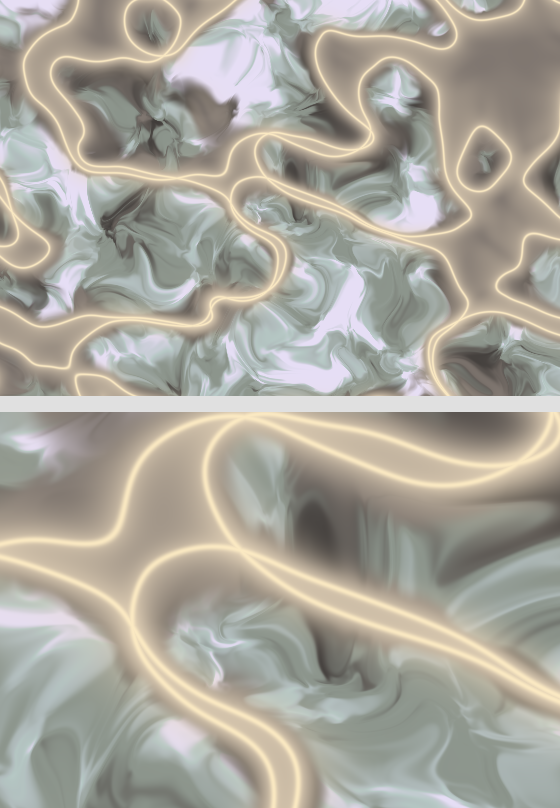
Top: the whole. Bottom: its middle third, enlarged.
Write a Shadertoy shader that draws this background.

```glsl
// Marbled stone: misty sage and lilac islands parted by taupe channels with glowing cream rims.
// Channel rims are the zero lines of two noise fields, drawn by gradient-normalised distance;
// the islands are coloured by noise read through repeated domain warping.

const vec3 TAUPE = vec3(0.50, 0.465, 0.44);
const vec3 SHADOW = vec3(0.25, 0.235, 0.225);
const vec3 SAGE = vec3(0.55, 0.585, 0.55);
const vec3 MIST = vec3(0.70, 0.745, 0.75);
const vec3 LILAC = vec3(0.90, 0.87, 0.96);
const vec3 GLOW = vec3(0.91, 0.84, 0.73);
const vec3 CREAM = vec3(1.0, 0.93, 0.77);

// Sine-free hash giving a vector in [-1, 1]
vec2 hash2(vec2 p) {
    vec3 h = fract(p.xyx * vec3(0.1031, 0.1030, 0.0973));
    h += dot(h, h.yzx + 33.33);
    return fract((h.xx + h.yz) * h.zy) * 2.0 - 1.0;
}

// Gradient noise, roughly in [-0.7, 0.7]
float noise(vec2 p) {
    vec2 cell = floor(p), f = p - cell;
    vec2 s = f * f * f * (f * (f * 6.0 - 15.0) + 10.0);
    vec2 e = vec2(1.0, 0.0);
    float a = dot(hash2(cell), f);
    float b = dot(hash2(cell + e.xy), f - e.xy);
    float c = dot(hash2(cell + e.yx), f - e.yx);
    float d = dot(hash2(cell + e.xx), f - e.xx);
    return 1.2 * mix(mix(a, b, s.x), mix(c, d, s.x), s.y);
}

vec2 noise2(vec2 p) {
    return vec2(noise(p), noise(p + vec2(37.2, 91.7)));
}

// Two fields whose zero lines are the opposite rims of each channel
vec2 rimFields(vec2 p) {
    p += 0.04 * noise2(p * 5.0 + 5.0);
    vec2 along = vec2(0.88, -0.47);
    vec2 slanted = vec2(dot(p, along) * 1.9, dot(p, vec2(0.47, 0.88)) * 4.0);
    float course = noise(slanted + 12.3) + 0.12 * noise(p * 7.0 + 40.0);
    float width = 0.05 + 0.25 * noise(p * 2.8 + 63.0);
    return vec2(course + width, course - width);
}

// Distance to both rims, in canvas heights
vec2 rimDistance(vec2 p, vec2 field) {
    float e = 0.002;
    vec2 dx = (rimFields(p + vec2(e, 0.0)) - field) / e;
    vec2 dy = (rimFields(p + vec2(0.0, e)) - field) / e;
    return abs(field) / sqrt(dx * dx + dy * dy + 0.15);
}

// Folds the plane into wisps, from broad curls to fine ones
vec2 fold(vec2 p) {
    float freq = 5.5;
    for (int i = 0; i < 5; i++) {
        p += 0.64 * noise2(p * freq + float(i) * 19.1) / freq;
        freq *= 1.75;
    }
    return p;
}

// Brightness of the marbling at a folded point
float marbleTone(vec2 q) {
    float tone = 0.49 + 0.95 * noise(q * 4.2 + 7.0);
    tone += 0.50 * noise(q * 11.0 + 21.0);
    tone += 0.32 * noise(q * 25.0 + 33.0);
    return tone + 0.16 * noise(q * 50.0 + 71.0);
}

vec3 marbleColour(float tone) {
    vec3 col = mix(SHADOW * 1.3, SAGE, smoothstep(-0.05, 0.32, tone));
    col = mix(col, MIST, smoothstep(0.34, 0.62, tone));
    col = mix(col, LILAC, smoothstep(0.58, 0.80, tone));
    float fringe = smoothstep(0.06, 0.0, abs(tone - 0.64));
    return col + fringe * vec3(-0.02, 0.015, -0.015);
}

void mainImage(out vec4 fragColor, in vec2 fragCoord) {
    vec2 p = fragCoord / iResolution.y;
    vec2 field = rimFields(p);
    vec2 dist = rimDistance(p, field);

    // Positive inside the islands, negative in the channels
    float depth = 0.5 * (abs(field.x + field.y) - abs(field.x - field.y));

    // Taupe ground with smoky shade beside the islands
    vec2 q = fold(p);
    float smoke = smoothstep(-0.3, 0.25, noise(q * 9.0 + 80.0));
    vec3 col = mix(TAUPE, SHADOW, smoothstep(0.0, 0.12, depth) * smoke);

    // Marbled islands with ragged borders
    float tone = marbleTone(q);
    float ragged = depth + 0.16 * noise(q * 10.0 + 14.0);
    float cover = smoothstep(0.03, 0.11, ragged) * smoothstep(0.01, 0.07, depth);
    cover *= smoothstep(-0.15, 0.22, tone);
    col = mix(col, marbleColour(tone), cover);

    // Soft glow from both rims, wider within the channels
    float reach = mix(0.040, 0.023, smoothstep(-0.04, 0.04, depth));
    vec2 halo = 0.46 * exp(-dist / reach) + 0.34 * exp(-dist / 0.010);
    col = mix(col, GLOW, 1.0 - (1.0 - halo.x) * (1.0 - halo.y));

    // Bright rim lines
    float thickness = max(0.0026, 0.8 / iResolution.y);
    vec2 core = exp(-dist * dist / (thickness * thickness));
    col = mix(col, CREAM, 0.85 * max(core.x, core.y));

    fragColor = vec4(clamp(col, 0.0, 1.0), 1.0);
}
```
